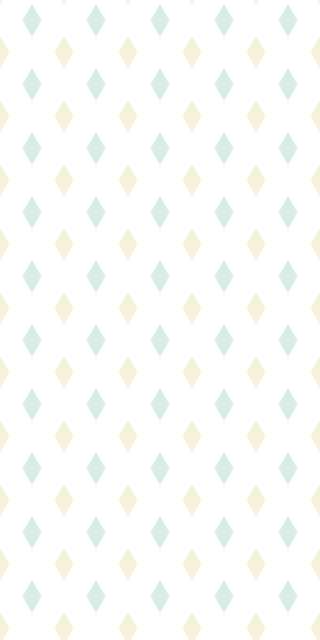
A Shadertoy shader for this pattern:

```glsl
// Staggered pale blue and cream diamonds on white, in a half-drop repeat.

#define REPEATS_ACROSS 5.0
#define HALF_SIZE vec2(0.147, 0.258)    // diamond half width and height, in cells
#define BLUE_CENTER vec2(0.5, 0.681)    // position inside a cell
#define CREAM_CENTER vec2(0.0, 0.181)
#define PAPER vec3(1.0)
#define BLUE vec3(0.85, 0.925, 0.918)
#define CREAM vec3(0.97, 0.945, 0.85)

// Signed distance to the edges of a diamond centred on the origin.
float diamondDistance(vec2 p, vec2 halfSize) {
    vec2 q = abs(p) / halfSize;
    return (q.x + q.y - 1.0) * halfSize.x * halfSize.y / length(halfSize);
}

// Smoothed coverage of a diamond repeated once per cell.
float diamondGrid(vec2 cellPos, vec2 center, float pixel) {
    vec2 local = fract(cellPos - center + 0.5) - 0.5;
    return clamp(0.5 - diamondDistance(local, HALF_SIZE) / pixel, 0.0, 1.0);
}

void mainImage(out vec4 fragColor, in vec2 fragCoord) {
    // Square cells, scaled by the canvas width
    float pixel = REPEATS_ACROSS / iResolution.x;
    vec2 cellPos = fragCoord * pixel;

    // Two interleaved grids over the paper
    vec3 color = PAPER;
    color = mix(color, BLUE, diamondGrid(cellPos, BLUE_CENTER, pixel));
    color = mix(color, CREAM, diamondGrid(cellPos, CREAM_CENTER, pixel));

    fragColor = vec4(color, 1.0);
}
```
